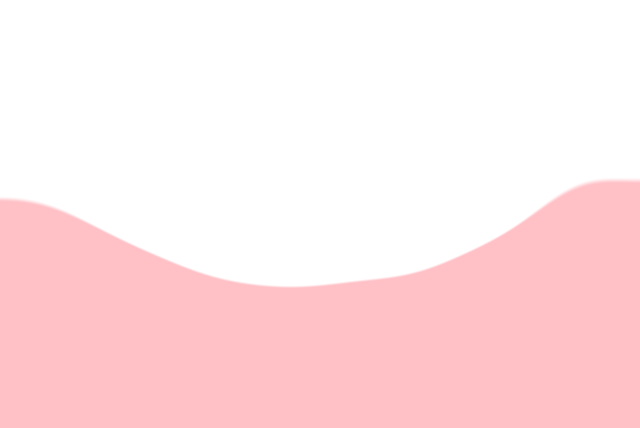
Give the GLSL for this background, as a WebGL 2 fragment shader.

```glsl
#version 300 es
precision highp float;
// A flat pink hill line with two crests and a wide valley under a white sky.

#define SKY vec3(1.0, 1.0, 1.0)
#define HILL vec3(1.0, 0.753, 0.776)
#define BASE_HEIGHT 0.4299
#define VALLEY_SOFTNESS 0.004
#define CREST_SOFTNESS 0.008

uniform vec2 u_resolution;
out vec4 fragColor;

const float PI = 3.14159;
const int WAVES = 12;

// Amplitude of each half-wave harmonic across the canvas
const float AMPLITUDE[WAVES] = float[](
    -0.0239, 0.1154, -0.0027, 0.0180, -0.0008, -0.0015,
    0.0031, -0.0017, 0.0014, -0.0021, 0.0014, -0.0014);

// Height of the hill line, as layered cosines
float hillHeight(float x) {
    float height = BASE_HEIGHT;
    for (int i = 0; i < WAVES; i++) {
        height += AMPLITUDE[i] * cos(PI * float(i + 1) * x);
    }
    return height;
}

void main() {
    vec2 uv = gl_FragCoord.xy / u_resolution;
    float height = hillHeight(uv.x);

    // The edge is softer on the crests than in the valley
    float crest = smoothstep(0.45, 0.57, height);
    float softness = mix(VALLEY_SOFTNESS, CREST_SOFTNESS, crest);
    softness = max(softness, 0.75 / u_resolution.y);

    float sky = smoothstep(-softness, softness, uv.y - height);
    fragColor = vec4(mix(HILL, SKY, sky), 1.0);
}
```
